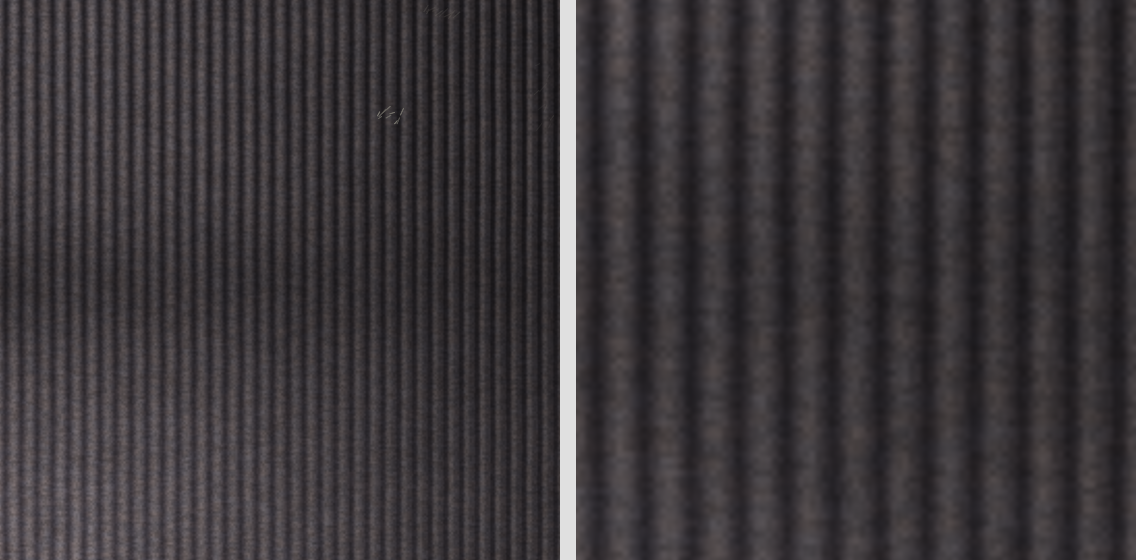
Left, the full canvas; right, a detail of the centre.
Reproduce this texture procedurally as a three.js fragment shader.

```glsl
// Dark ribbed sheet: fine vertical ridges under soft uneven light, with grain and faint scratches.
varying vec2 vUv;

const float RIB_COUNT = 35.7;
const float GROOVE_PHASE = 0.36;
const vec3 SHEET_TINT = vec3(1.04, 0.965, 0.99);
const vec3 GROOVE_TINT = vec3(1.03, 0.94, 1.04);
const vec3 SCRATCH_COLOR = vec3(0.52, 0.51, 0.47);

float hash(vec2 p) {
  vec3 q = fract(vec3(p.xyx) * 0.1031);
  q += dot(q, q.yzx + 33.33);
  return fract((q.x + q.y) * q.z);
}

float valueNoise(vec2 p) {
  vec2 cell = floor(p);
  vec2 f = fract(p);
  f = f * f * (3.0 - 2.0 * f);
  float low = mix(hash(cell), hash(cell + vec2(1.0, 0.0)), f.x);
  float high = mix(hash(cell + vec2(0.0, 1.0)), hash(cell + vec2(1.0)), f.x);
  return mix(low, high, f.y);
}

float segmentDistance(vec2 p, vec2 a, vec2 b) {
  vec2 ap = p - a;
  vec2 ab = b - a;
  return length(ap - ab * clamp(dot(ap, ab) / dot(ab, ab), 0.0, 1.0));
}

// Broad light: bright at left, brightest at lower left, dim band at mid height
float sheetLight(vec2 uv) {
  float left = 1.0 - uv.x;
  float base = mix(0.350, 0.232, smoothstep(0.0, 1.0, uv.x));
  float lift = 0.065 * (1.0 - smoothstep(0.0, 0.42, uv.y)) * (0.35 + 0.65 * left);
  float bandOffset = (uv.y - 0.49) / 0.12;
  float band = exp(-bandOffset * bandOffset);
  return (base + lift) * (1.0 - band * (0.05 + 0.22 * left));
}

// Rib profile from 0 in the groove to 1 on the crest; a narrow lit edge at right
float ribProfile(float phase, vec2 uv) {
  float rounded = 0.5 - 0.5 * cos(6.2831853 * phase);
  float litEdge = smoothstep(0.10, 0.36, phase) * (1.0 - 0.60 * smoothstep(0.42, 0.66, phase));
  litEdge *= 1.0 - smoothstep(0.84, 1.0, phase);
  litEdge *= 1.18;
  return mix(pow(rounded, 0.8), litEdge, 0.80 * smoothstep(0.35, 0.95, uv.x));
}

float grooveDepth(vec2 uv) {
  float depth = mix(0.41, 0.58, smoothstep(0.05, 0.85, uv.y));
  return depth + 0.05 * smoothstep(0.5, 1.0, uv.x);
}

// A loose cluster of short thin strokes
float scratches(vec2 uv, vec2 center, vec2 spread, float seed) {
  float mark = 0.0;
  for (int i = 0; i < 9; i++) {
    vec2 id = vec2(float(i) * 3.7 + seed, seed);
    vec2 offset = vec2(fract(float(i) * 0.618 + 0.1), hash(id + 17.0)) - 0.5;
    float angle = mix(0.3, 1.2, hash(id + 31.0));
    vec2 stroke = vec2(cos(angle), sin(angle)) * mix(0.003, 0.010, hash(id + 43.0));
    vec2 middle = center + offset * spread;
    float d = segmentDistance(uv, middle - stroke, middle + stroke);
    float strength = mix(0.45, 1.0, hash(id + 59.0));
    mark = max(mark, strength * (1.0 - smoothstep(0.0003, 0.0019, d)));
  }
  return mark;
}

void main() {
  // Straight ribs with a trace of waver and a small tone change from rib to rib
  float waver = 0.05 * (valueNoise(vUv * vec2(9.0, 14.0)) - 0.5);
  float ribCoord = vUv.x * RIB_COUNT - GROOVE_PHASE + waver;
  float ribTone = mix(0.96, 1.04, hash(vec2(floor(ribCoord) + 5.0, 2.0)));
  float profile = ribProfile(fract(ribCoord), vUv);
  float tone = sheetLight(vUv) * (1.0 - grooveDepth(vUv) * (1.0 - profile));
  tone *= mix(1.0, ribTone, clamp(profile, 0.0, 1.0));

  // Wear: soft blotches, fine crosswise streaks and grain
  float blotch = valueNoise(vUv * vec2(12.0, 16.0)) - 0.5;
  float streak = valueNoise(vUv * vec2(75.0, 200.0)) - 0.5;
  float grain = valueNoise(vUv * 270.0 + 9.0) - 0.5;
  tone *= 1.0 + 0.07 * blotch + 0.17 * streak + 0.20 * grain;

  // Grooves lean violet, with a slight warm and cool drift over the grey
  float drift = valueNoise(vUv * vec2(70.0, 110.0) + 40.0) - 0.5;
  vec3 tint = mix(GROOVE_TINT, SHEET_TINT, clamp(profile, 0.0, 1.0));
  vec3 color = tone * (tint + drift * vec3(0.06, 0.0, -0.06));

  // Scratches: one clear cluster and two faint scuffs
  float mark = 0.80 * scratches(vUv, vec2(0.697, 0.791), vec2(0.046, 0.036), 4.0);
  mark += 0.18 * scratches(vUv, vec2(0.788, 0.979), vec2(0.060, 0.014), 11.0);
  mark += 0.15 * scratches(vUv, vec2(0.972, 0.830), vec2(0.030, 0.120), 23.0);
  color = mix(color, SCRATCH_COLOR, clamp(mark, 0.0, 1.0));

  gl_FragColor = vec4(color, 1.0);
}
```
